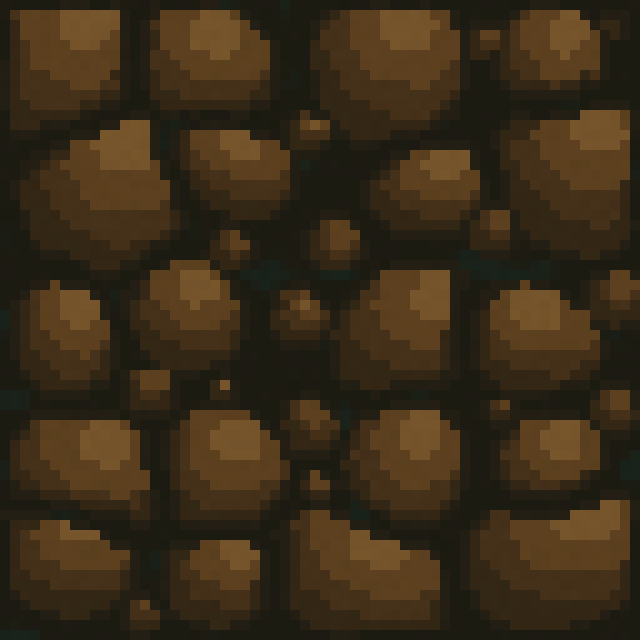
Write a WebGL 1 fragment shader that draws this texture.

```glsl
precision highp float;
uniform vec2 u_resolution;

const float CELLS = 64.0;             // blocks across the canvas
const float CELL = 1.0 / CELLS;
const vec2 STONE_GRID = vec2(4.0, 5.0);
const float PEBBLE_GRID = 7.0;
const vec2 LIGHT = vec2(0.47, 0.88);

const vec3 MOSS = vec3(0.10, 0.135, 0.105);
const vec3 GAP = vec3(0.11, 0.105, 0.07);
const vec3 RIM = vec3(0.14, 0.12, 0.08);
const vec3 SHADOW = vec3(0.20, 0.15, 0.08);
const vec3 DUSK = vec3(0.27, 0.19, 0.10);
const vec3 BODY = vec3(0.36, 0.25, 0.12);
const vec3 GLOW = vec3(0.46, 0.33, 0.17);

vec2 hash2(vec2 p) {
  vec2 q = vec2(dot(p, vec2(127.1, 311.7)), dot(p, vec2(269.5, 183.3)));
  return fract(sin(q) * 43758.5453);
}

float corner(vec2 cell, vec2 f, vec2 offset) {
  return dot(hash2(cell + offset) * 2.0 - 1.0, f - offset);
}

float gradientNoise(vec2 p) {
  vec2 i = floor(p), f = fract(p);
  vec2 w = f * f * (3.0 - 2.0 * f);
  float low = mix(corner(i, f, vec2(0.0)), corner(i, f, vec2(1.0, 0.0)), w.x);
  float high = mix(corner(i, f, vec2(0.0, 1.0)), corner(i, f, vec2(1.0)), w.x);
  return mix(low, high, w.y);
}

float smoothMin(float a, float b, float k) {
  float h = max(k - abs(a - b), 0.0) / k;
  return min(a, b) - h * h * k * 0.25;
}

// Large stones: xy = position inside the nearest stone, z = depth from its edge
vec3 stoneField(vec2 p) {
  float nearest = 1e3, second = 1e3, nearRadius = 1.0, secondRadius = 1.0;
  vec2 local = vec2(0.0);
  for (int y = 0; y < 5; y++) {
    for (int x = 0; x < 4; x++) {
      vec2 id = vec2(float(x), float(y));
      vec2 place = hash2(id + 3.0), form = hash2(id + 41.0);
      vec2 center = (id + 0.5 + (place - 0.5) * 0.5) / STONE_GRID;
      center.x += (mod(id.y, 2.0) - 0.5) * 0.06;
      center = clamp(center, 0.10, 0.90);
      float radius = mix(0.086, 0.142, form.x);
      float stretch = mix(0.86, 1.22, form.y);
      float angle = (place.x - 0.5) * 1.2;
      float c = cos(angle), s = sin(angle);
      mat2 turn = mat2(c, s, -s, c);
      vec2 u = turn * (((p - center) * turn) / (radius * vec2(stretch, 1.0 / stretch)));
      float q = length(u);
      if (q < nearest) {
        second = nearest; secondRadius = nearRadius;
        nearest = q; nearRadius = radius; local = u;
      } else if (q < second) {
        second = q; secondRadius = radius;
      }
    }
  }
  float outline = (1.0 - nearest) * nearRadius;
  float seam = (second - nearest) / (1.0 / nearRadius + 1.0 / secondRadius) - CELL;
  vec2 border = min(p, 1.0 - p) - CELL;
  float depth = smoothMin(outline, seam, 0.025);
  return vec3(local, min(depth, min(border.x, border.y)));
}

// Pebbles slide into the open gaps and grow until they almost touch stones
vec3 pebbleField(vec2 p) {
  vec2 id = floor(p * PEBBLE_GRID);
  vec2 home = (id + 0.5) / PEBBLE_GRID;
  vec2 center = home + (hash2(id + 7.0) - 0.5) * 0.03;
  vec2 h = vec2(0.006, 0.0);
  for (int i = 0; i < 3; i++) {
    float here = stoneField(center).z;
    vec2 slope = vec2(stoneField(center + h.xy).z, stoneField(center + h.yx).z) - here;
    center -= 0.014 * slope / (length(slope) + 1e-5);
    center = clamp(center, home - 0.032, home + 0.032);
  }
  float radius = min(-stoneField(center).z - 0.005, 0.045);
  vec2 u = (p - center) / max(radius, 0.001);
  float depth = radius > 0.016 ? (1.0 - length(u)) * radius : -1.0;
  return vec3(u, depth);
}

// Stepped tones spread out from a lit spot at the upper right
vec3 stoneColor(vec2 u, float dimming) {
  float d = length(u - LIGHT * 0.56) + dimming;
  vec3 color = mix(GLOW, BODY, step(0.35, d));
  color = mix(color, DUSK, step(0.76, d));
  return mix(color, SHADOW, step(1.10, d));
}

void main() {
  vec2 block = floor(gl_FragCoord.xy / u_resolution * CELLS);
  vec2 p = (block + 0.5) * CELL;
  float wobble = gradientNoise(p * 23.0);

  vec3 stone = stoneField(p);
  vec3 pebble = pebbleField(p);
  bool isPebble = pebble.z > stone.z;
  vec3 rock = isPebble ? pebble : stone;
  float depth = rock.z + wobble * 0.006;
  float dimming = wobble * 0.08 + (isPebble ? 0.25 : 0.0);

  // Dark soil with damp patches in the widest gaps
  float damp = gradientNoise(p * 13.0 + 5.0) - depth * 6.0;
  vec3 color = mix(GAP, MOSS, smoothstep(0.25, 0.45, damp));

  // Soft rim, then the lit face
  color = mix(color, RIM, step(-0.45 * CELL, depth));
  vec3 face = stoneColor(rock.xy, dimming);
  float shaded = step(depth, CELL) * step(dot(rock.xy, LIGHT), 0.2);
  face = mix(face, min(face, SHADOW), shaded);
  color = mix(color, face, step(0.25 * CELL, depth));

  color *= 1.0 + (hash2(block).x - 0.5) * 0.04;
  gl_FragColor = vec4(color, 1.0);
}
```
